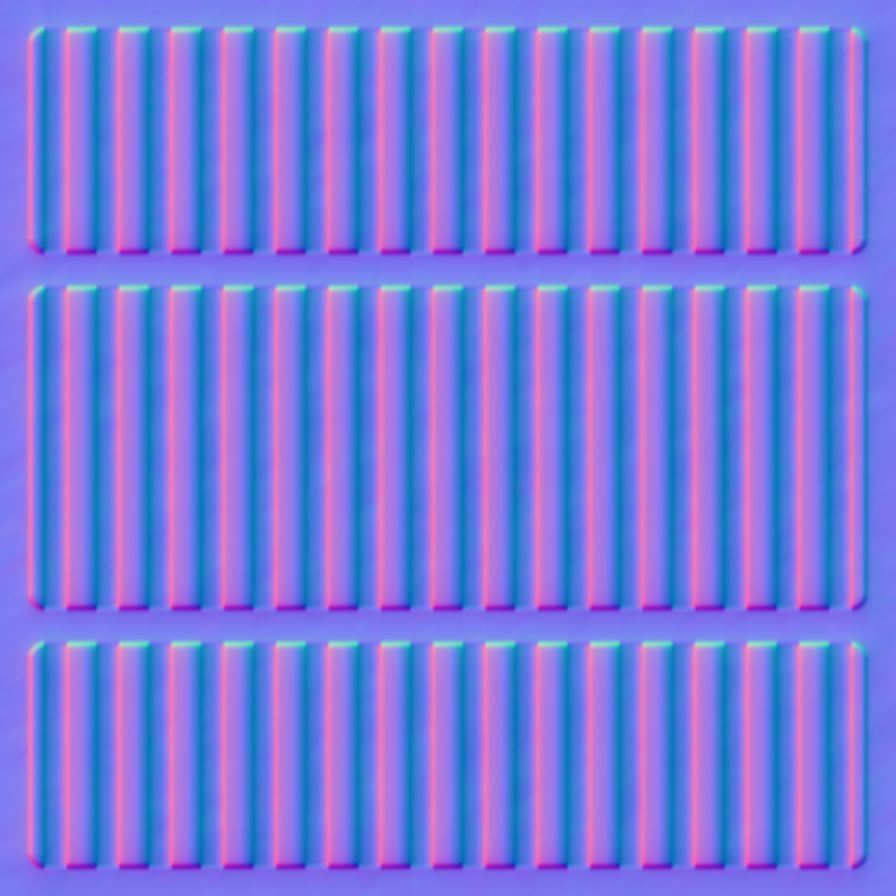
Give the GLSL for this texture map, as a Shadertoy shader.

```glsl
// Tangent-space normal map of three rounded panels cut by upright grooves.
// Slopes of groove walls, panel rims and surface wear are summed,
// then encoded as colour. Lengths are fractions of the canvas.

const float PITCH = 0.0584;         // groove spacing, one centred on the canvas
const float GROOVE_HALF = 0.0165;
const float PANEL_HALF_WIDTH = 0.4675;
const float CORNER_RADIUS = 0.018;

// Integer hash of a lattice cell, 0 to 1
float hash(ivec2 cell) {
    uint h = uint(cell.x) * 1597334677u ^ uint(cell.y) * 3812015801u;
    h = (h ^ (h >> 16)) * 2246822519u;
    h ^= h >> 13;
    return float(h & 65535u) / 65535.0;
}

float valueNoise(vec2 p) {
    ivec2 c = ivec2(floor(p));
    vec2 f = fract(p);
    f = f * f * (3.0 - 2.0 * f);
    float low = mix(hash(c), hash(c + ivec2(1, 0)), f.x);
    float high = mix(hash(c + ivec2(0, 1)), hash(c + ivec2(1, 1)), f.x);
    return mix(low, high, f.y);
}

// Layered noise centred on zero
float wear(vec2 p) {
    float sum = 0.0, amplitude = 0.5;
    for (int i = 0; i < 4; i++) {
        sum += amplitude * (valueNoise(p) - 0.5);
        p = mat2(1.6, 1.2, -1.2, 1.6) * p + 7.3;
        amplitude *= 0.5;
    }
    return sum;
}

// Rounded box: x = signed distance, yz = outward direction
vec3 roundedBox(vec2 p, vec2 halfSize, float radius) {
    vec2 q = abs(p) - halfSize + radius;
    float inner = max(q.x, q.y);
    vec2 outer = max(q, 0.0);
    vec2 axis = q.x > q.y ? vec2(1.0, 0.0) : vec2(0.0, 1.0);
    vec2 dir = inner > 0.0 ? normalize(outer) : axis;
    return vec3(length(outer) + min(inner, 0.0) - radius, dir * sign(p));
}

float bump(float d, float width) {
    return exp(-d * d / (width * width));
}

// Crisp wall line on a ramp that reaches different lengths left and right
float wallSlope(float d, float lineWidth, vec2 reach) {
    float ramp = max(1.0 - abs(d) / (d < 0.0 ? reach.x : reach.y), 0.0);
    return 0.27 * bump(d, lineWidth) + 0.63 * ramp;
}

// Horizontal slope of the repeated grooves, x measured from canvas centre
float grooveSlope(float x) {
    float id = round(x / PITCH);
    float slope = 0.0;
    for (int j = -1; j <= 1; j++) {
        float k = id + float(j);
        float local = x - k * PITCH;
        float strength = 0.97 + 0.06 * hash(ivec2(int(k), 5));
        float left = wallSlope(local + GROOVE_HALF, 0.0035, vec2(0.011, 0.026));
        float right = wallSlope(local - GROOVE_HALF, 0.0048, vec2(0.0155, 0.022));
        slope += strength * (left - right);
    }
    return slope;
}

// 1 in a groove, 0 on the land between grooves
float grooveMask(float x) {
    float local = x - PITCH * round(x / PITCH);
    return 1.0 - smoothstep(-0.003, 0.003, abs(local) - GROOVE_HALF);
}

// Slope of one panel: its grooves inside and its rim with a soft halo
vec2 panelSlope(vec2 p, float halfHeight) {
    vec3 box = roundedBox(p, vec2(PANEL_HALF_WIDTH, halfHeight), CORNER_RADIUS);
    float d = box.x;
    float groove = grooveMask(clamp(p.x, -PANEL_HALF_WIDTH, PANEL_HALF_WIDTH));
    float inside = 1.0 - smoothstep(-0.006, 0.003, d);
    float outside = smoothstep(0.0, 0.006, d);
    float rim = 0.5 * bump(d + 0.0015, 0.0037) * mix(-0.25, 1.0, groove);
    float halo = 0.3 * exp(-abs(d) / 0.014);
    halo *= mix(mix(0.5, 1.0, groove), 0.8, outside);
    vec2 slope = vec2(-box.y, box.z) * (rim + halo);
    slope.x += grooveSlope(p.x) * inside;
    return slope;
}

// Blue falls off with the steepness of the slope
vec3 encodeNormal(vec2 slope) {
    float steepness = min(length(slope), 1.0);
    return clamp(vec3(0.5 + 0.5 * slope, 0.96 - 0.25 * steepness), 0.0, 1.0);
}

void mainImage(out vec4 fragColor, in vec2 fragCoord) {
    vec2 p = fragCoord / iResolution.xy - 0.5;

    // Three panels, the middle one taller
    vec2 slope = vec2(-0.03, -0.045);
    for (int row = -1; row <= 1; row++) {
        float halfHeight = row == 0 ? 0.18 : 0.1255;
        slope += panelSlope(p - vec2(0.0, 0.343 * float(row)), halfHeight);
    }

    // Slanted smears, weaker in the smooth grooves
    vec2 smear = vec2(p.x * 14.0 + p.y * 10.0, p.y * 42.0 - p.x * 24.0);
    float amount = mix(0.18, 0.04, grooveMask(p.x) * step(abs(p.x), PANEL_HALF_WIDTH));
    slope += amount * vec2(wear(smear + 31.0), wear(smear + 83.0));

    fragColor = vec4(encodeNormal(slope), 1.0);
}
```
